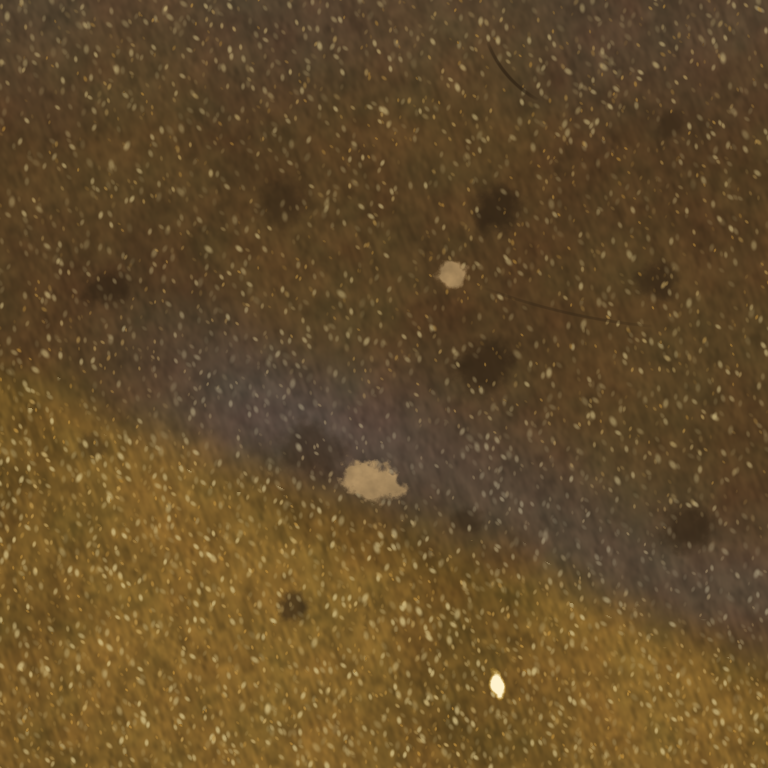
This texture is drawn by a Shadertoy shader. Its source:

```glsl
const vec3 GOLD = vec3(0.445, 0.335, 0.150);
const vec3 BROWN = vec3(0.335, 0.252, 0.140);
const vec3 UMBER = vec3(0.295, 0.215, 0.125);
const vec3 GREY = vec3(0.335, 0.270, 0.205);
const vec3 SOOT = vec3(0.190, 0.140, 0.085);
const vec3 CREAM = vec3(0.800, 0.720, 0.500);
const vec3 AMBER = vec3(0.700, 0.520, 0.220);
const vec3 FLAKE = vec3(0.660, 0.540, 0.370);

vec3 hash3(vec2 p) {
    vec3 q = fract(p.xyx * vec3(0.1031, 0.1030, 0.0973));
    q += dot(q, q.yxz + 33.33);
    return fract((q.xxy + q.yzz) * q.zyx);
}

float valueNoise(vec2 p) {
    vec2 i = floor(p), f = fract(p);
    f = f * f * (3.0 - 2.0 * f);
    float low = mix(hash3(i).x, hash3(i + vec2(1, 0)).x, f.x);
    float high = mix(hash3(i + vec2(0, 1)).x, hash3(i + vec2(1, 1)).x, f.x);
    return mix(low, high, f.y);
}

float fbm(vec2 p) {
    float sum = 0.0, amp = 0.5;
    for (int i = 0; i < 4; i++) {
        sum += amp * valueNoise(p);
        p = mat2(1.6, 1.2, -1.2, 1.6) * p + 7.3;
        amp *= 0.5;
    }
    return sum / 0.9375;
}

vec2 rotate(vec2 p, float a) {
    float c = cos(a), s = sin(a);
    return vec2(c * p.x + s * p.y, c * p.y - s * p.x);
}

// Soft slanted grains: x is the strength, y a random tint
vec2 grains(vec2 p, float cells, float density, float radius, float seed) {
    vec2 g = p * cells, cell = floor(g), best = vec2(0);
    for (int y = -1; y <= 1; y++)
    for (int x = -1; x <= 1; x++) {
        vec2 id = cell + vec2(x, y);
        vec3 place = hash3(id + seed), kind = hash3(id + seed + 57.7);
        if (place.z > density) continue;
        vec2 d = rotate(g - id - place.xy, 0.25 + (kind.x - 0.5) * 1.5);
        d *= vec2(1.25, 0.75) / (radius * mix(0.6, 1.3, kind.y));
        float light = mix(0.2, 1.0, kind.z * kind.z);
        float strength = light * (1.0 - smoothstep(0.25, 1.15, length(d)));
        if (strength > best.x) best = vec2(strength, kind.y);
    }
    return best;
}

// Ragged ellipse with a soft rim
float blob(vec2 p, vec2 center, vec2 size, float angle, float softness) {
    float ragged = (fbm(p * 75.0) - 0.5) * 0.9;
    float d = length(rotate(p - center, angle) / size) + ragged;
    return 1.0 - smoothstep(1.0 - softness, 1.0 + softness, d);
}

// Thin bowed hair between two ends
float hair(vec2 p, vec2 a, vec2 b, float bow, float width) {
    vec2 axis = b - a;
    float t = clamp(dot(p - a, axis) / dot(axis, axis), 0.0, 1.0);
    vec2 side = normalize(vec2(-axis.y, axis.x));
    float d = length(p - a - axis * t - side * bow * t * (1.0 - t));
    return (1.0 - smoothstep(0.2 * width, width, d)) * sqrt(4.0 * t * (1.0 - t));
}

// Golden ground below a diagonal edge, grey band on it, brown above
vec3 ground(vec2 p, float edge, float band) {
    float cloud = fbm(p * 5.0 + 3.0);
    vec3 upper = mix(BROWN, UMBER, smoothstep(0.35, 0.7, cloud));
    upper = mix(upper, GREY, 0.7 * smoothstep(0.78, 1.02, p.y + 0.15 * (cloud - 0.5)));
    upper = mix(upper, GREY, band);
    vec3 lower = GOLD * mix(1.1, 0.88, smoothstep(0.3, 0.7, cloud));
    return mix(lower, upper, smoothstep(-0.05, 0.045, edge));
}

void mainImage(out vec4 fragColor, in vec2 fragCoord) {
    vec2 p = fragCoord / iResolution.xy;
    float edge = p.y - 0.53 + 0.40 * p.x + 0.07 * (fbm(p * 7.0) - 0.5);
    float band = exp(-pow((edge - 0.08) / 0.09, 2.0)) * smoothstep(0.04, 0.34, p.x);
    float gold = 1.0 - smoothstep(-0.06, 0.04, edge);
    vec3 color = ground(p, edge, band);
    float haze = length((p - vec2(0.40, 0.45)) / vec2(0.20, 0.09));
    color += vec3(0.0, 0.010, 0.035) * exp(-haze * haze);

    // Fine streaky mottling
    vec2 slant = rotate(p, 0.35);
    float fine = valueNoise(slant * vec2(190.0, 95.0)) - 0.5;
    float medium = fbm(slant * vec2(60.0, 38.0)) - 0.5;
    color *= 1.0 + mix(0.17, 0.26, gold) * fine + 0.28 * medium;
    color.r += 0.045 * (fbm(p * 22.0 + 9.0) - 0.5);

    // Soft dark stains, spread evenly
    for (int i = 1; i <= 11; i++) {
        vec3 rnd = hash3(vec2(i, 4.0));
        vec2 center = fract(vec2(0.7549, 0.5698) * float(i) + vec2(0.10, 0.12));
        center.y = mix(0.13, 0.86, center.y);
        float size = mix(0.016, 0.038, rnd.x * rnd.x);
        float stain = blob(p, center, size * vec2(1.1, 0.95), rnd.y, 0.5);
        color = mix(color, SOOT, stain * mix(0.3, 0.8, rnd.z));
    }

    // Mineral grains, from dust to coarse
    for (int i = 0; i < 3; i++) {
        float level = float(i);
        float cells = 105.0 / (1.0 + 0.55 * level);
        float density = mix(0.30, 0.48, gold) / (1.0 + 1.5 * level);
        vec2 grain = grains(p, cells, density, 0.40 - 0.07 * level, 31.0 * level);
        vec3 tint = mix(AMBER, CREAM, smoothstep(0.1, 0.7, grain.y));
        tint = mix(tint, vec3(0.62, 0.58, 0.50), 0.7 * band);
        color = mix(color, tint, grain.x * mix(0.62, 0.85, gold));
    }

    // Dark hairs
    float hairs = hair(p, vec2(0.635, 0.945), vec2(0.70, 0.87), -0.035, 0.0035);
    hairs += 0.5 * hair(p, vec2(0.63, 0.625), vec2(0.85, 0.575), -0.03, 0.003);
    color = mix(color, SOOT, 0.8 * hairs);

    // Pale flakes and one glint
    float shade = 0.85 + 0.3 * fbm(p * 60.0);
    float flakes = blob(p, vec2(0.485, 0.373), vec2(0.040, 0.024), -0.35, 0.18);
    flakes = max(flakes, blob(p, vec2(0.588, 0.643), vec2(0.019, 0.016), 0.5, 0.25));
    color = mix(color, FLAKE * shade, 0.92 * flakes);
    float glint = blob(p, vec2(0.647, 0.109), vec2(0.008, 0.017), 0.25, 0.3);
    color = mix(color, mix(vec3(0.95, 0.70, 0.15), vec3(1.0, 0.95, 0.80), glint), glint);

    fragColor = vec4(clamp(color, 0.0, 1.0), 1.0);
}
```
